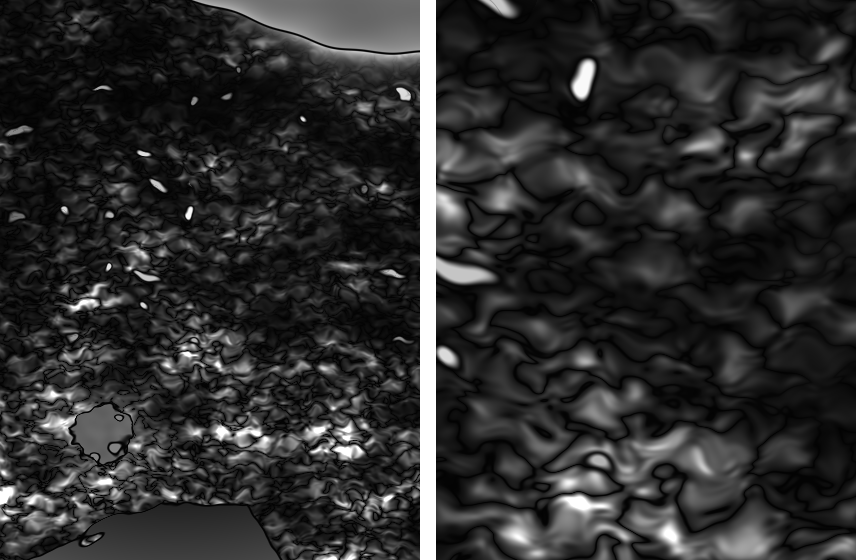
Left, the full canvas; right, a detail of the centre.
This texture is drawn by a WebGL 2 fragment shader. Its source:

```glsl
#version 300 es
precision highp float;

#define GRAIN_SCALE vec2(21.0, 36.0)
#define FLECK_GRID vec2(10.0, 14.0)
#define FLECK_SHARE 0.30
#define LOW_CONTRAST 0.20
#define HIGH_CONTRAST 0.055
#define SEAM_WIDTH 0.22
#define OUTLINE 0.0045
#define DISC_CENTER vec2(0.248, 0.300)
#define DISC_RADIUS 0.068
#define DOME_HEIGHT 0.132

uniform vec2 u_resolution;
out vec4 fragColor;

vec3 hash3(vec2 cell) {
    vec3 h = fract(cell.xyx * vec3(0.1031, 0.1030, 0.0973));
    h += dot(h, h.yxz + 33.33);
    return fract((h.xxy + h.yzz) * h.zyx);
}

// Cellular noise: one signed soft blob per cell, centred on zero.
float blobs(vec2 p) {
    vec2 cell = floor(p);
    float sum = 0.0;
    for (int j = -1; j <= 1; j++) {
        for (int i = -1; i <= 1; i++) {
            vec2 c = cell + vec2(i, j);
            vec3 h = hash3(c);
            vec2 d = p - c - h.xy;
            float falloff = max(0.0, 1.0 - dot(d, d));
            sum += (2.0 * h.z - 1.0) * falloff * falloff * falloff;
        }
    }
    return sum;
}

float grainField(vec2 p) {
    return 2.0 * (blobs(p * GRAIN_SCALE)
        + 0.65 * blobs(p * GRAIN_SCALE * 2.1 + 17.0)
        + 0.30 * blobs(p * GRAIN_SCALE * 4.1 + 41.0));
}

// Scattered flat flecks: x is the signed distance, y the brightness.
vec2 flecks(vec2 p) {
    vec2 g = p * FLECK_GRID;
    vec2 cell = floor(g);
    vec3 place = hash3(cell + 71.0);
    vec3 look = hash3(cell + 139.0);
    float band = smoothstep(0.42, 0.55, p.y) * smoothstep(1.24, 1.05, p.y);
    float share = FLECK_SHARE * band * mix(1.5, 0.45, smoothstep(0.3, 0.6, p.x));
    if (place.z > share) return vec2(1.0, 0.0);
    vec2 local = (g - cell - mix(vec2(0.3), vec2(0.7), place.xy)) / FLECK_GRID;
    local.y += (look.z - 0.4) * 0.5 * local.x;
    vec2 radius = vec2(mix(0.008, 0.030, look.x * look.x), mix(0.006, 0.011, look.y));
    return vec2((length(local / radius) - 1.0) * radius.y, mix(0.35, 1.0, look.z));
}

float inside(float d) { return smoothstep(0.002, -0.002, d); }
float outline(float d) { return smoothstep(0.0005, OUTLINE, abs(d)); }

void main() {
    vec2 p = gl_FragCoord.xy / u_resolution.x;
    float top = u_resolution.y / u_resolution.x;
    vec2 wobble = vec2(blobs(p * 38.0), blobs(p * 38.0 + 91.0));
    vec2 q = p + 0.010 * wobble + 0.008 * sin(p.yx * vec2(19.0, 13.0) + 1.0);

    // Grains split by dark seams, stronger towards the bottom
    float field = grainField(q);
    float patchy = exp(1.4 * blobs(p * vec2(7.0, 11.0) + 5.0));
    float contrast = mix(LOW_CONTRAST, HIGH_CONTRAST, smoothstep(0.36, 0.80, p.y));
    vec2 leftBank = (p - vec2(0.26, 0.80)) / vec2(0.24, 0.13);
    contrast += 0.09 * exp(-dot(leftBank, leftBank));
    float seam = smoothstep(0.0, SEAM_WIDTH, abs(field));
    float tone = contrast * patchy * (0.22 + pow(abs(field), 1.25)) * seam;

    // Faint slanted streaks
    vec2 slant = mat2(0.55, 0.84, -0.84, 0.55) * q;
    vec2 streakZone = (p - vec2(0.65, 0.86)) / vec2(0.22, 0.25);
    tone += 0.09 * abs(blobs(slant * vec2(50.0, 13.0))) * exp(-dot(streakZone, streakZone));

    // Bright flecks
    vec2 fleck = flecks(q);
    tone *= smoothstep(0.0, 0.007, fleck.x);
    tone = mix(tone, fleck.y * (0.8 + 0.2 * seam), smoothstep(0.002, -0.004, fleck.x));

    // Disc with ragged rim and small inclusions
    vec2 toDisc = p - DISC_CENTER;
    float rim = length(toDisc) - DISC_RADIUS - 0.011 * wobble.x - 0.004 * field;
    tone += 0.20 * exp(-max(rim, 0.0) / 0.05) * seam * (0.5 + 0.5 * patchy);
    float inclusion = (blobs(p * vec2(34.0, 42.0) + 7.0) - 0.42) * 0.025;
    float discTone = mix(0.38 + 0.03 * wobble.y, 0.50, inside(-inclusion)) * outline(inclusion);
    tone = mix(tone, discTone, inside(rim)) * outline(rim);

    // Smooth dome with a torn left slope
    float leftSlope = dot(p - vec2(0.08, 0.0), vec2(-0.43, 0.90));
    float along = dot(p, vec2(0.90, 0.43));
    leftSlope += 0.035 * blobs(vec2(along * 11.0, leftSlope * 42.0));
    float rightSlope = dot(p - vec2(0.67, 0.0), vec2(0.85, 0.52));
    float dome = max(max(p.y - DOME_HEIGHT, leftSlope), rightSlope) + 0.005 * wobble.x;
    float domeTone = 0.12 + 0.9 * (DOME_HEIGHT - p.y) + 0.5 * pow(abs(p.x - 0.42), 2.0);
    tone = mix(tone, domeTone, inside(dome)) * outline(dome);

    // Pale corner above a thin dark line, with glow on both sides
    float depth = -0.01 + 0.135 * smoothstep(0.36, 0.90, p.x) + 0.003 * sin(p.x * 42.0);
    float below = top - p.y - depth;
    float rightward = smoothstep(0.42, 0.85, p.x);
    float away = max(below, 0.0);
    float glow = rightward * (0.65 * exp(-away / 0.018) + 0.20 * exp(-away / 0.06));
    float corner = 0.40 + 0.04 * blobs(p * vec2(8.0, 16.0))
        + mix(0.35, 0.22, rightward) * exp(min(below, 0.0) / 0.025);
    tone = mix(tone + glow, corner, inside(below)) * outline(below);

    fragColor = vec4(vec3(clamp(tone + 0.012, 0.0, 1.0)), 1.0);
}
```
